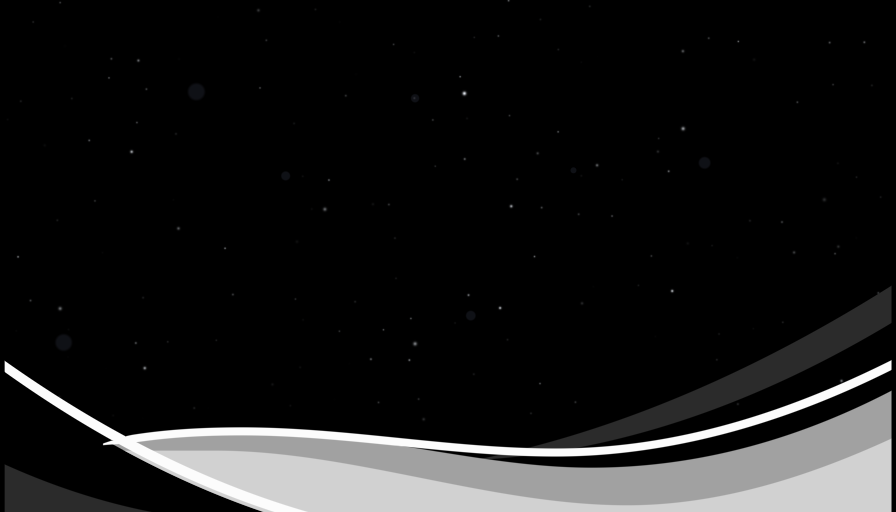
A Shadertoy shader for this background:

```glsl
// Night sky with sparse stars above sweeping monochrome waves.
// Each wave edge is a height curve made of cubic segments or a parabola;
// stars and faint blurred discs are hashed into grid cells.

vec2 hash2(vec2 p) {
    vec2 q = vec2(dot(p, vec2(127.1, 311.7)), dot(p, vec2(269.5, 183.3)));
    return fract(sin(q) * 43758.5453);
}

// Cubic from a to b, each given as (x, height, slope); flat beyond its ends
float cubic(float x, vec3 a, vec3 b) {
    float w = b.x - a.x;
    float t = clamp((x - a.x) / w, 0.0, 1.0);
    float ease = t * t * (3.0 - 2.0 * t);
    return mix(a.y, b.y, ease) + w * t * (1.0 - t) * (a.z * (1.0 - t) - b.z * t);
}

// Antialiased coverage of the positive side of a signed height
float cover(float d) {
    float pixel = 0.8 / iResolution.x;
    return smoothstep(-pixel, pixel, d);
}

vec3 starField(vec2 p) {
    vec3 light = vec3(0.0);
    // Three grids of pinpoint stars, from many dim to few bright
    for (int i = 0; i < 3; i++) {
        float layer = float(i);
        float cell = 0.045 + 0.045 * layer;
        vec2 id = floor(p / cell);
        vec2 spot = 0.15 + 0.7 * hash2(id + 17.0 * layer);
        vec2 kind = hash2(id + 53.0 + 31.0 * layer);
        float radius = 0.0008 + 0.0004 * layer + 0.0005 * kind.x;
        float d = length(p - (id + spot) * cell);
        float power = kind.y * kind.y * (0.45 + 0.3 * layer);
        float present = step(0.45 + 0.1 * layer, kind.x);
        light += present * power * exp(-d * d / (radius * radius)) * vec3(0.95, 0.97, 1.0);
    }
    // Dim out-of-focus discs
    vec2 id = floor(p / 0.14);
    vec2 kind = hash2(id + 91.0);
    vec2 center = (id + 0.2 + 0.6 * hash2(id + 7.0)) * 0.14;
    float radius = 0.004 + 0.008 * kind.x;
    float disc = smoothstep(radius, radius * 0.65, length(p - center));
    light += disc * step(0.7, kind.y) * vec3(0.06, 0.065, 0.085);
    return light;
}

void mainImage(out vec4 fragColor, in vec2 fragCoord) {
    // Canvas width is one unit
    vec2 p = fragCoord / iResolution.x;
    float x = p.x;
    float y = p.y;

    // White ribbon running left to right
    float ribbon = x < 0.27
        ? cubic(x, vec3(0.115, 0.0755, 0.22), vec3(0.27, 0.09, 0.0))
        : x < 0.62
        ? cubic(x, vec3(0.27, 0.09, 0.0), vec3(0.62, 0.0664, 0.0))
        : cubic(x, vec3(0.62, 0.0664, 0.0), vec3(0.995, 0.164, 0.5));

    // Top edges of the mid and pale waves
    float midTop = x < 0.3
        ? cubic(x, vec3(0.115, 0.0755, 0.2), vec3(0.3, 0.088, 0.0))
        : x < 0.66
        ? cubic(x, vec3(0.3, 0.088, 0.0), vec3(0.66, 0.0495, 0.0))
        : cubic(x, vec3(0.66, 0.0495, 0.0), vec3(0.995, 0.1354, 0.52));
    float paleTop = x < 0.7
        ? cubic(x, vec3(0.24, 0.0685, 0.0), vec3(0.7, 0.0075, 0.0))
        : cubic(x, vec3(0.7, 0.0075, 0.0), vec3(0.995, 0.082, 0.46));

    // White swoosh falling from the left edge
    float s = min(x, 0.55);
    float swooshTop = 0.1725 - 0.715 * s + 0.62 * s * s;
    float swooshLow = 0.16 - 0.72 * s + 0.645 * s * s;

    // Sky, hidden below the swoosh and the ribbon
    vec3 color = starField(p) * cover(y - swooshTop) * cover(y - ribbon);

    // Charcoal band on the right and corner on the left
    float bandTop = cubic(x, vec3(0.53, 0.058, 0.2), vec3(0.995, 0.2526, 0.63));
    float bandLow = cubic(x, vec3(0.53, 0.058, 0.05), vec3(0.995, 0.211, 0.6));
    float band = cover(bandTop - y) * cover(y - bandLow) * step(0.53, x);
    float c = min(x, 0.29);
    float corner = cover(0.0555 - 0.46 * c + 0.78 * c * c - y);
    color = mix(color, vec3(0.17), max(band, corner));

    // Filled waves, bounded on the left by the swoosh
    float inside = cover(y - swooshLow + 0.004) * cover(x - 0.125);
    color = mix(color, vec3(0.63), inside * cover(midTop - y));
    color = mix(color, vec3(0.82), inside * cover(paleTop - y));

    // White lines on top, the ribbon tapering to a point
    float halfWidth = 0.0045 * smoothstep(0.1, 0.15, x) + 0.001 * smoothstep(0.7, 1.0, x);
    float line = cover(halfWidth - abs(y - ribbon)) * cover(x - 0.115);
    float swoosh = cover(swooshTop - y) * cover(y - swooshLow);
    color = mix(color, vec3(0.99), max(line, swoosh));

    // Narrow black side margins
    color *= cover(x - 0.0052) * cover(0.995 - x);
    fragColor = vec4(min(color, 1.0), 1.0);
}
```
